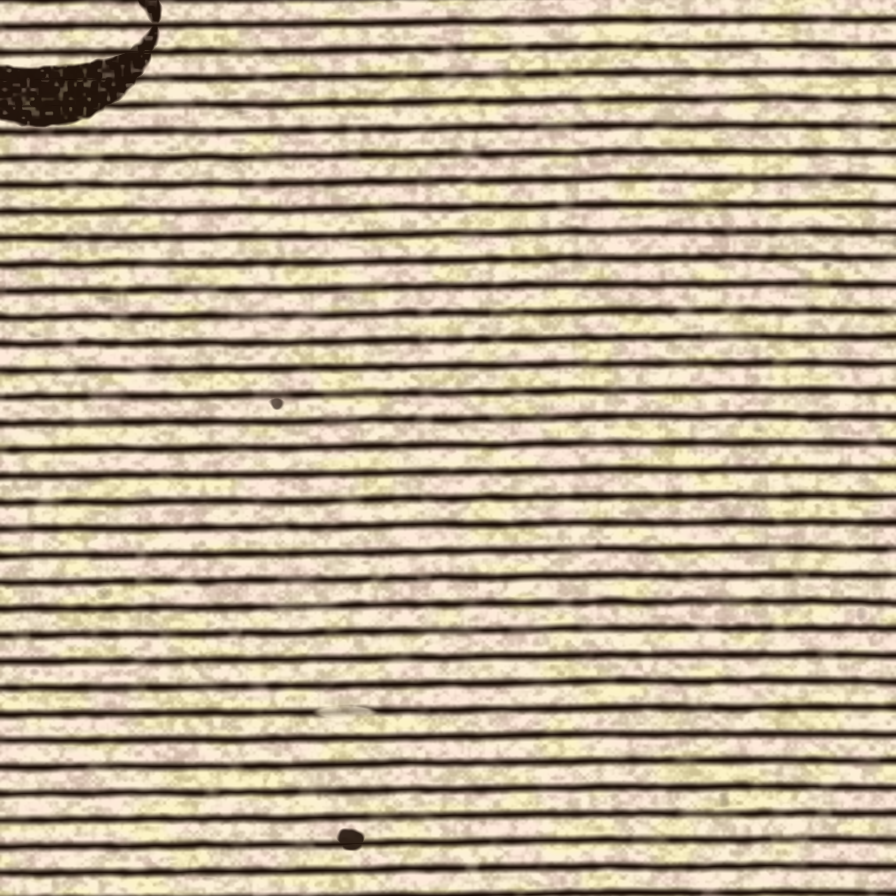
Give the GLSL for this texture, as a WebGL 1 fragment shader.

```glsl
precision highp float;
// Fine hand-ruled ink lines on mottled cream paper, with a dark crescent and small blots.

uniform vec2 u_resolution;

const vec3 INK = vec3(0.10, 0.045, 0.015);
const vec3 PAPER_LIGHT = vec3(0.99, 0.94, 0.84);
const vec3 PAPER_SHADE = vec3(0.81, 0.75, 0.645);
const vec3 YELLOW_TINT = vec3(0.0, 0.012, -0.065);
const vec3 PINK_TINT = vec3(0.005, -0.028, 0.012);

const float LINE_PITCH = 0.02953;   // about 34 lines down the canvas
const float FIRST_LINE = 0.026;     // height of line 0 at the left edge
const float LINE_RISE = 0.0072;     // climb from left to right
const float LINE_CORE = -0.0008;    // distance where full ink begins to fade
const float LINE_FADE = 0.0084;     // distance where ink is gone
const float WOBBLE = 0.0011;
const float WIDTH_WEAR = 0.0012;

const vec2 WORN_SPOT = vec2(0.385, 0.205);
const vec2 WORN_SIZE = vec2(0.036, 0.008);
const vec2 BLOT = vec2(0.392, 0.063);
const vec2 SPECK = vec2(0.309, 0.549);

const vec2 DISC_CENTRE = vec2(0.046, 0.987);
const vec2 DISC_RADIUS = vec2(0.133, 0.128);
const vec2 HOLE_CENTRE = vec2(0.039, 0.974);
const vec2 HOLE_RADIUS = vec2(0.130, 0.049);

float hash(vec2 p) {
  return fract(sin(dot(p, vec2(127.1, 311.7))) * 43758.5453);
}

float noise(vec2 p) {
  vec2 i = floor(p);
  vec2 f = fract(p);
  f = f * f * (3.0 - 2.0 * f);
  return mix(mix(hash(i), hash(i + vec2(1.0, 0.0)), f.x),
             mix(hash(i + vec2(0.0, 1.0)), hash(i + vec2(1.0, 1.0)), f.x), f.y);
}

// Approximate signed distance to an axis-aligned ellipse.
float ellipse(vec2 p, vec2 radius) {
  float k = length(p / radius);
  return k * (k - 1.0) / max(length(p / (radius * radius)), 0.001);
}

float coverage(float d, float softness) {
  return 1.0 - smoothstep(-softness, softness, d);
}

vec3 paper(vec2 uv) {
  float grain = 0.55 * noise(uv * vec2(115.0, 145.0))
              + 0.30 * noise(uv * 250.0 + 31.0)
              + 0.15 * noise(uv * 35.0 + 67.0);
  vec3 colour = mix(PAPER_SHADE, PAPER_LIGHT, smoothstep(0.15, 0.70, grain));
  float tint = noise(uv * vec2(24.0, 52.0) + 11.0);
  colour += YELLOW_TINT * smoothstep(0.5, 0.85, tint);
  return colour + PINK_TINT * smoothstep(0.5, 0.15, tint);
}

float ruledLines(vec2 uv, float pixel) {
  // A common drift bends all lines; each also wavers on its own.
  float drift = LINE_RISE * smoothstep(0.08, 0.78, uv.x)
              + WOBBLE * (noise(vec2(uv.x * 9.0, 3.0)) - 0.5);
  float row = (uv.y - FIRST_LINE - drift) / LINE_PITCH;
  float id = floor(row + 0.5);
  float waver = noise(vec2(uv.x * 22.0, id * 7.3 + 50.0)) - 0.5
              + 0.5 * (noise(vec2(uv.x * 75.0, id * 5.1 + 90.0)) - 0.5);
  float d = abs((row - id) * LINE_PITCH - 1.5 * WOBBLE * waver);
  d += WIDTH_WEAR * (noise(vec2(uv.x * 65.0, id * 3.7 + 20.0)) - 0.5);
  float ink = 1.0 - smoothstep(LINE_CORE, max(LINE_FADE, 1.5 * pixel), d);
  // Light wear along the strokes, and one place rubbed nearly away.
  ink *= 1.0 - 0.25 * smoothstep(0.65, 0.95, noise(vec2(uv.x * 38.0, id * 9.1)));
  float rubbed = 1.0 - smoothstep(0.75, 1.05, length((uv - WORN_SPOT) / WORN_SIZE));
  return ink * (1.0 - 0.65 * rubbed);
}

float crescent(vec2 uv, float softness) {
  float rough = 0.003 * (noise(uv * 120.0) - 0.5);
  float disc = ellipse(uv - DISC_CENTRE, DISC_RADIUS);
  float hole = ellipse(uv - HOLE_CENTRE, HOLE_RADIUS);
  float mark = coverage(max(disc, -hole) + rough, softness);
  float scuffs = smoothstep(0.55, 0.95, noise(uv * 190.0 + 8.0));
  return mark * (0.96 - 0.28 * scuffs);
}

float blots(vec2 uv, float softness) {
  float rough = 0.008 * (noise(uv * 110.0 + 5.0) - 0.5);
  float large = coverage(length((uv - BLOT) * vec2(0.85, 1.0)) - 0.012 + rough, softness);
  float small = coverage(length((uv - SPECK) * vec2(0.7, 1.0)) - 0.005 + rough, softness);
  // Sparse faint smudges in the paper.
  float smudge = smoothstep(0.90, 1.0, noise(uv * vec2(26.0, 48.0) + 140.0));
  return max(max(0.88 * large, 0.65 * small), 0.25 * smudge);
}

void main() {
  vec2 uv = gl_FragCoord.xy / u_resolution;
  float pixel = 1.0 / min(u_resolution.x, u_resolution.y);
  float softness = max(0.0025, pixel);

  float ink = max(ruledLines(uv, pixel), blots(uv, softness));
  ink = max(ink, crescent(uv, softness));
  gl_FragColor = vec4(clamp(mix(paper(uv), INK, ink), 0.0, 1.0), 1.0);
}
```
